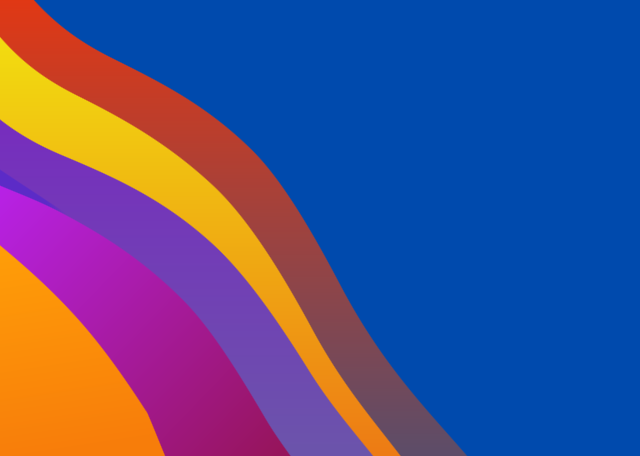
A WebGL 2 fragment shader for this background:

```glsl
#version 300 es
precision highp float;
// Draws flowing diagonal ribbons sweeping down from the left over flat blue.
// Each ribbon fills the area below a smooth Hermite curve with a two-colour
// gradient; ribbons are painted from the outermost to the innermost.

uniform vec2 u_resolution;
out vec4 fragColor;

const float ASPECT = 1.407;   // proportions used for gradient directions

// Curve knots: x, height, slope, all in fractions of the canvas
const vec3 RED_EDGE[5] = vec3[5](
    vec3(0.053, 1.000, -1.55), vec3(0.176, 0.872, -0.70), vec3(0.393, 0.672, -1.38),
    vec3(0.531, 0.377, -2.67), vec3(0.730, 0.000, -1.62));
const vec3 YELLOW_EDGE[5] = vec3[5](
    vec3(0.000, 0.919, -1.62), vec3(0.124, 0.788, -0.70), vec3(0.333, 0.593, -1.31),
    vec3(0.488, 0.278, -2.60), vec3(0.626, 0.000, -1.83));
const vec3 PURPLE_EDGE[5] = vec3[5](
    vec3(0.000, 0.738, -1.10), vec3(0.098, 0.659, -0.59), vec3(0.333, 0.464, -1.29),
    vec3(0.482, 0.189, -2.25), vec3(0.583, 0.000, -1.76));
const vec3 MAGENTA_EDGE[5] = vec3[5](
    vec3(0.000, 0.593, -0.59), vec3(0.091, 0.537, -0.73), vec3(0.286, 0.342, -1.41),
    vec3(0.414, 0.084, -2.39), vec3(0.454, 0.000, -1.97));
const vec3 ORANGE_EDGE[5] = vec3[5](
    vec3(0.000, 0.462, -1.17), vec3(0.124, 0.297, -1.58), vec3(0.228, 0.099, -2.18),
    vec3(0.230, 0.095, -3.20), vec3(0.258, 0.000, -3.38));

// Straight upper side of the violet sliver: height at the left, slope
const vec2 SLIVER_LINE = vec2(0.628, -0.93);

// Colours, each pair running along its ribbon's gradient
const vec3 BLUE           = vec3(0.00, 0.29, 0.68);
const vec3 RED_TOP        = vec3(0.88, 0.22, 0.08);
const vec3 RED_BOTTOM     = vec3(0.36, 0.30, 0.41);
const vec3 YELLOW_TOP     = vec3(0.95, 0.90, 0.06);
const vec3 YELLOW_BOTTOM  = vec3(0.93, 0.48, 0.08);
const vec3 PURPLE_TOP     = vec3(0.48, 0.12, 0.77);
const vec3 PURPLE_BOTTOM  = vec3(0.42, 0.33, 0.67);
const vec3 VIOLET         = vec3(0.36, 0.17, 0.78);
const vec3 MAGENTA_LIGHT  = vec3(0.72, 0.13, 0.90);
const vec3 MAGENTA_DARK   = vec3(0.59, 0.08, 0.36);
const vec3 ORANGE_LIGHT   = vec3(1.00, 0.62, 0.03);
const vec3 ORANGE_DARK    = vec3(0.97, 0.49, 0.04);

// Cubic through two knots with the given slopes
float hermite(vec3 a, vec3 b, float x) {
    float span = b.x - a.x;
    float t = (x - a.x) / span;
    float s = 1.0 - t;
    return s * s * ((1.0 + 2.0 * t) * a.y + t * span * a.z)
         + t * t * ((1.0 + 2.0 * s) * b.y - s * span * b.z);
}

// Height of a whole curve, continued straight beyond its end knots
float curveHeight(vec3 knots[5], float x) {
    if (x <= knots[0].x) return knots[0].y + knots[0].z * (x - knots[0].x);
    for (int i = 0; i < 4; i++) {
        if (x <= knots[i + 1].x) return hermite(knots[i], knots[i + 1], x);
    }
    return knots[4].y + knots[4].z * (x - knots[4].x);
}

// Smooth coverage of the area below a height
float below(float height, float y) {
    float gap = height - y;
    return clamp(gap / max(fwidth(gap), 1e-6) + 0.5, 0.0, 1.0);
}

// Linear gradient from one canvas position to another
vec3 gradient(vec2 uv, vec2 start, vec2 end, vec3 first, vec3 last) {
    vec2 scale = vec2(ASPECT, 1.0);
    vec2 axis = (end - start) * scale;
    float t = dot((uv - start) * scale, axis) / dot(axis, axis);
    return mix(first, last, clamp(t, 0.0, 1.0));
}

void main() {
    vec2 uv = gl_FragCoord.xy / u_resolution;

    // Ribbon fills
    vec3 red = mix(RED_BOTTOM, RED_TOP, uv.y);
    vec3 yellow = mix(YELLOW_BOTTOM, YELLOW_TOP, uv.y);
    vec3 purple = mix(PURPLE_BOTTOM, PURPLE_TOP, uv.y);
    vec3 magenta = gradient(uv, vec2(0.0, 0.585), vec2(0.43, 0.0), MAGENTA_LIGHT, MAGENTA_DARK);
    vec3 orange = gradient(uv, vec2(0.0, 0.46), vec2(0.05, 0.0), ORANGE_LIGHT, ORANGE_DARK);

    // Layers, back to front
    vec3 color = BLUE;
    color = mix(color, red, below(curveHeight(RED_EDGE, uv.x), uv.y));
    color = mix(color, yellow, below(curveHeight(YELLOW_EDGE, uv.x), uv.y));
    color = mix(color, purple, below(curveHeight(PURPLE_EDGE, uv.x), uv.y));
    float sliver = below(SLIVER_LINE.x + SLIVER_LINE.y * uv.x, uv.y);
    sliver *= 1.0 - smoothstep(0.07, 0.11, uv.x);
    color = mix(color, VIOLET, sliver);
    color = mix(color, magenta, below(curveHeight(MAGENTA_EDGE, uv.x), uv.y));
    color = mix(color, orange, below(curveHeight(ORANGE_EDGE, uv.x), uv.y));

    fragColor = vec4(color, 1.0);
}
```
